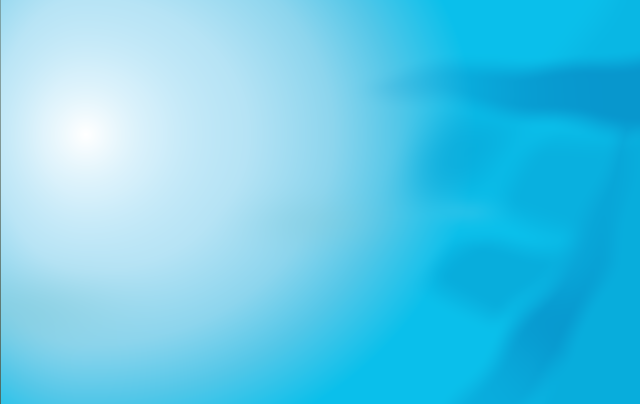
Write a Shadertoy shader that draws this background.

```glsl
// Soft white sun in a pale sky, fading to cyan with blurred darker beams and facets.

// Palette
const vec3 WHITE = vec3(1.0);
const vec3 HALO  = vec3(0.77, 0.915, 0.975);
const vec3 PALE  = vec3(0.71, 0.89, 0.96);
const vec3 SKY   = vec3(0.55, 0.835, 0.93);
const vec3 AQUA  = vec3(0.33, 0.78, 0.91);
const vec3 CYAN  = vec3(0.04, 0.75, 0.92);
const vec3 FACET = vec3(0.03, 0.66, 0.85);
const vec3 DEEP  = vec3(0.03, 0.57, 0.79);
const vec3 TEAL  = vec3(0.50, 0.79, 0.85);
const vec3 RIM   = vec3(0.32, 0.36, 0.30);

// Layout, with the canvas height as one unit
const float ASPECT = 1.58;
const vec2 SUN = vec2(0.212, 0.667);
const vec2 GLOW_RADIUS = vec2(0.926, 0.79);
const float GLOW_RADIUS_LEFT = 0.52;
const float CORE_RADIUS = 0.22;
const float RIM_WIDTH = 0.0025;
const float WARP_SCALE = 5.0;
const float WARP_AMOUNT = 0.03;

float ramp(float a, float b, float x) {
    return clamp((x - a) / (b - a), 0.0, 1.0);
}

vec2 hashGradient(vec2 cell) {
    float angle = 6.2832 * fract(sin(dot(cell, vec2(127.1, 311.7))) * 4375.85);
    return vec2(cos(angle), sin(angle));
}

float gradientNoise(vec2 p) {
    vec2 i = floor(p), f = p - i;
    vec2 u = f * f * f * (f * (f * 6.0 - 15.0) + 10.0);
    vec2 e = vec2(1.0, 0.0);
    float low = mix(dot(hashGradient(i), f), dot(hashGradient(i + e), f - e), u.x);
    float high = mix(dot(hashGradient(i + e.yx), f - e.yx),
                     dot(hashGradient(i + e.xx), f - e.xx), u.x);
    return mix(low, high, u.y);
}

// Signed distance to the left of the line from a to b
float leftOf(vec2 p, vec2 a, vec2 b) {
    vec2 dir = normalize(b - a);
    return dir.x * (p.y - a.y) - dir.y * (p.x - a.x);
}

// Blurred convex quad, corners in counter-clockwise order
float softQuad(vec2 p, vec2 a, vec2 b, vec2 c, vec2 d, float blur) {
    vec4 s = vec4(leftOf(p, a, b), leftOf(p, b, c), leftOf(p, c, d), leftOf(p, d, a));
    s = smoothstep(-blur, blur, s);
    return s.x * s.y * s.z * s.w;
}

// Distance to a segment whose radius changes from ra to rb
float taperedSegment(vec2 p, vec2 a, vec2 b, float ra, float rb) {
    vec2 ab = b - a;
    float t = clamp(dot(p - a, ab) / dot(ab, ab), 0.0, 1.0);
    return length(p - a - ab * t) - mix(ra, rb, t);
}

float softSpot(vec2 p, vec2 center, vec2 radius) {
    vec2 q = (p - center) / radius;
    return exp(-dot(q, q));
}

vec3 sunGlow(vec2 p) {
    vec2 d = p - SUN;
    float r = length(d / vec2(d.x < 0.0 ? GLOW_RADIUS_LEFT : GLOW_RADIUS.x, GLOW_RADIUS.y));
    vec3 col = mix(HALO, PALE, ramp(0.20, 0.43, r));
    col = mix(col, SKY,  ramp(0.43, 0.66, r));
    col = mix(col, AQUA, ramp(0.66, 0.83, r));
    col = mix(col, CYAN, ramp(0.83, 1.04, r));
    // Round bright core
    float core = length(d) / CORE_RADIUS;
    return mix(col, WHITE, exp(-1.1 * core - 0.9 * core * core));
}

vec3 addFacets(vec3 col, vec2 p) {
    float upper = softQuad(p, vec2(1.02, 0.54), vec2(1.17, 0.51),
                           vec2(1.30, 0.70), vec2(1.06, 0.70), 0.08);
    float right = softQuad(p, vec2(1.23, 0.50), vec2(1.43, 0.40),
                           vec2(1.54, 0.67), vec2(1.32, 0.65), 0.05);
    float lower = softQuad(p, vec2(1.05, 0.30), vec2(1.24, 0.20),
                           vec2(1.41, 0.38), vec2(1.18, 0.41), 0.04);
    float corner = softQuad(p, vec2(1.30, -0.05), vec2(1.65, -0.05),
                            vec2(1.65, 0.70), vec2(1.54, 0.66), 0.05);
    float top = softQuad(p, vec2(1.38, 0.84), vec2(1.65, 0.84),
                         vec2(1.65, 1.05), vec2(1.53, 1.05), 0.05);
    col = mix(col, FACET, 0.70 * upper);
    col = mix(col, FACET, 0.65 * right);
    col = mix(col, FACET, 0.80 * lower);
    col = mix(col, FACET, 0.80 * corner);
    return mix(col, FACET, 0.35 * top);
}

vec3 addBeams(vec3 col, vec2 p) {
    // Horizontal wedge that darkens to the right
    float wedge = softQuad(p, vec2(0.88, 0.77), vec2(1.65, 0.665),
                           vec2(1.65, 0.86), vec2(0.96, 0.82), 0.035);
    col = mix(col, DEEP, wedge * smoothstep(0.80, 1.50, p.x) * 0.88);

    // Curved band falling toward the lower edge
    float band = taperedSegment(p, vec2(1.55, 0.68), vec2(1.45, 0.37), 0.015, 0.045);
    band = min(band, taperedSegment(p, vec2(1.45, 0.37), vec2(1.33, 0.15), 0.045, 0.07));
    band = min(band, taperedSegment(p, vec2(1.33, 0.15), vec2(1.17, -0.06), 0.07, 0.06));
    float strength = 0.38 + 0.42 * softSpot(p, vec2(1.35, 0.20), vec2(0.14, 0.16));
    return mix(col, DEEP, strength * smoothstep(0.035, -0.035, band));
}

void mainImage(out vec4 fragColor, in vec2 fragCoord) {
    vec2 uv = fragCoord / iResolution.xy;
    vec2 p = uv * vec2(ASPECT, 1.0);
    vec3 col = sunGlow(p);
    // Faint muted streaks in the haze
    col = mix(col, TEAL, 0.30 * softSpot(p, vec2(0.78, 0.45), vec2(0.15, 0.06)));
    col = mix(col, TEAL, 0.45 * softSpot(p, vec2(0.08, 0.23), vec2(0.22, 0.09)));
    // Gentle warp keeps the shapes from looking ruled
    vec2 q = p + WARP_AMOUNT * vec2(gradientNoise(p * WARP_SCALE),
                                    gradientNoise(p * WARP_SCALE + 17.0));
    col = addBeams(addFacets(col, q), q);
    col = mix(col, AQUA, 0.30 * softSpot(p, vec2(1.15, 0.475), vec2(0.07, 0.03)));
    // Thin dark rim on the left side, deeper toward the bottom
    float rim = 1.0 - smoothstep(0.4 * RIM_WIDTH, 1.4 * RIM_WIDTH, p.x);
    fragColor = vec4(mix(col, RIM, rim * mix(0.85, 0.45, uv.y)), 1.0);
}
```
